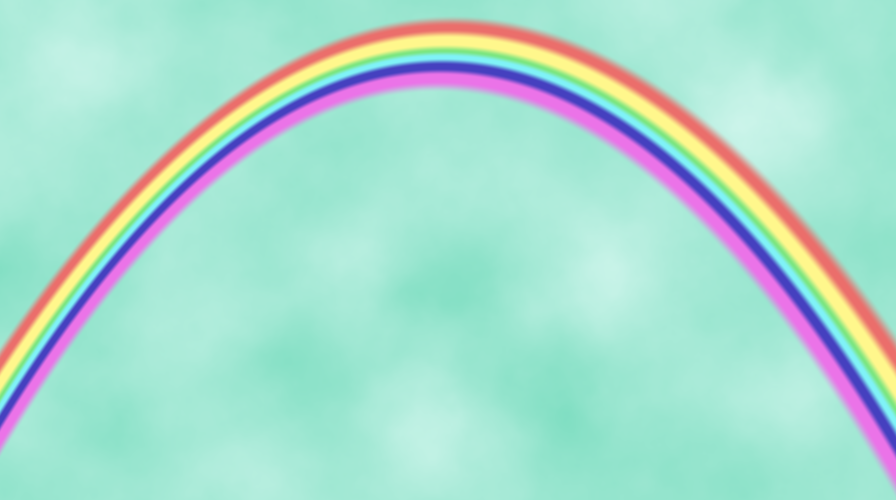
Give the GLSL for this background, as a Shadertoy shader.

```glsl
// A soft rainbow arching across a mint sky with pale drifting clouds.

float hash(vec2 cell) {
    vec3 q = fract(vec3(cell.xyx) * 0.1031);
    q += dot(q, q.yzx + 33.33);
    return fract((q.x + q.y) * q.z);
}

float valueNoise(vec2 p) {
    vec2 cell = floor(p), f = fract(p);
    f = f * f * (3.0 - 2.0 * f);
    float low = mix(hash(cell), hash(cell + vec2(1, 0)), f.x);
    float high = mix(hash(cell + vec2(0, 1)), hash(cell + vec2(1, 1)), f.x);
    return mix(low, high, f.y);
}

float fbm(vec2 p) {
    float sum = 0.0, weight = 0.5;
    for (int octave = 0; octave < 6; octave++) {
        sum += weight * valueNoise(p);
        p = mat2(1.6, 1.2, -1.2, 1.6) * p + 7.3;
        weight *= 0.5;
    }
    return sum;
}

// Cloud banks: centre x, centre y, strength (negative means clear sky)
const vec3 banks[14] = vec3[14](
    vec3(0.08, 0.88, 0.9), vec3(0.84, 0.77, 1.0), vec3(0.40, 0.50, 0.8),
    vec3(0.68, 0.45, 0.7), vec3(0.47, 0.14, 0.7), vec3(0.31, 0.06, 0.5),
    vec3(0.72, 0.97, 0.6), vec3(0.18, 0.39, 0.5), vec3(0.48, 0.70, 0.4),
    vec3(0.90, 0.22, 0.5), vec3(0.51, 0.44, -0.6), vec3(0.62, 0.20, -0.7),
    vec3(0.29, 0.23, -0.5), vec3(0.12, 0.13, -0.4));

vec3 skyColor(vec2 uv, float aspect) {
    vec2 p = uv * vec2(aspect, 1.0);
    vec2 warp = vec2(fbm(p * 5.0), fbm(p * 5.0 + 19.0)) - 0.5;
    float cloud = 0.37 + 0.65 * (fbm(p * 4.5 + 3.0) - 0.49);
    for (int i = 0; i < 14; i++) {
        vec2 d = (uv - banks[i].xy) * vec2(aspect, 1.0) + 0.12 * warp;
        cloud += 0.42 * banks[i].z * exp(-dot(d, d) / 0.015);
    }
    return mix(vec3(0.48, 0.865, 0.75), vec3(0.84, 0.97, 0.94), clamp(cloud, 0.0, 1.0));
}

// Colour across the bow: t runs from 0 at the outer rim to 1 at the inner rim
vec3 bowColor(float t) {
    vec3 c = vec3(0.92, 0.43, 0.42);
    c = mix(c, vec3(1.00, 0.97, 0.55), smoothstep(0.17, 0.29, t));
    c = mix(c, vec3(0.48, 0.90, 0.50), smoothstep(0.37, 0.47, t));
    c = mix(c, vec3(0.50, 0.95, 0.97), smoothstep(0.46, 0.54, t));
    c = mix(c, vec3(0.27, 0.25, 0.75), smoothstep(0.56, 0.65, t));
    return mix(c, vec3(0.92, 0.45, 0.91), smoothstep(0.70, 0.79, t));
}

void mainImage(out vec4 fragColor, in vec2 fragCoord) {
    vec2 uv = fragCoord / iResolution.xy;
    vec3 color = skyColor(uv, iResolution.x / iResolution.y);

    // The bow lies between two parabolas and widens toward the right
    float outer = 0.967 - 2.592 * pow(abs(uv.x - 0.505), 2.0);
    float inner = 0.819 - 3.086 * pow(abs(uv.x - 0.487), 2.0);
    float t = (outer - uv.y) / (outer - inner);
    float cover = smoothstep(-0.02, 0.13, t) * (1.0 - smoothstep(0.87, 1.03, t));

    fragColor = vec4(mix(color, bowColor(t), cover), 1.0);
}
```
